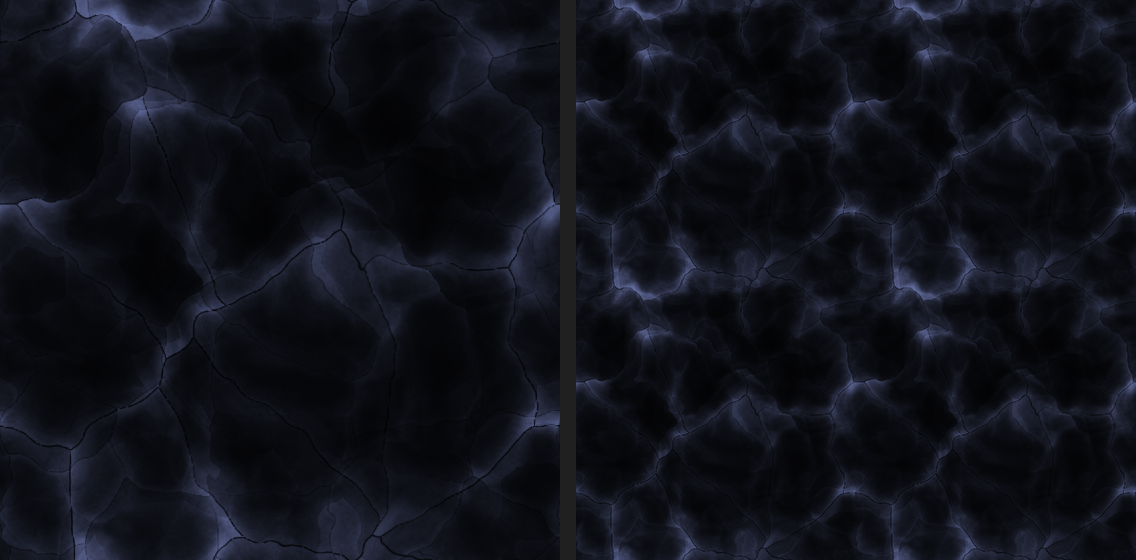
Left: one tile. Right: repeated 2 by 2.
This texture is drawn by a WebGL 2 fragment shader. Its source:

```glsl
#version 300 es
precision highp float;

uniform vec2 u_resolution;
out vec4 fragColor;

// Whole numbers of cells per canvas keep every layer seamless
const vec2 LARGE_GRID = vec2(3.0, 4.0);
const vec2 MEDIUM_GRID = vec2(5.0, 7.0);
const vec2 SMALL_GRID = vec2(10.0, 13.0);

// Reach of the rim light, in canvas units
const float LARGE_REACH = 0.042;
const float MEDIUM_REACH = 0.024;
const float SMALL_REACH = 0.013;

// Exposure weights: light is the exponential of their sum
const float BASE_LIGHT = 0.0265;
const float LARGE_GLOW = 1.10;
const float MEDIUM_GLOW = 0.42;
const float SMALL_GLOW = 0.20;
const float MOOD = 1.55;
const float CLOUD = 1.8;
const float WRINKLE = 1.5;
const float GRAIN = 0.16;

const float CRACK_WIDTH = 0.0029;
const float CRACK_DEPTH = 0.75;
const float WARP_BROAD = 0.15;
const float WARP_FINE = 0.036;
const float ROLL_OFF = 1.8;
const vec3 TINT = vec3(0.62, 0.685, 1.0);

// Exact wrap of whole numbers, safe against rounding at the seam
vec2 wrap(vec2 cell, vec2 period) {
    return floor(cell - period * floor((cell + 0.5) / period) + 0.5);
}

float hash(vec2 p) {
    return fract(sin(dot(p, vec2(127.1, 311.7))) * 43758.5453);
}

vec2 hash2(vec2 p) {
    return vec2(hash(p), hash(p + vec2(37.2, 17.9)));
}

// Value noise that wraps after a whole number of lattice steps
float noise(vec2 uv, float period, float seed) {
    vec2 p = uv * period;
    vec2 i = floor(p);
    vec2 f = p - i;
    f = f * f * f * (f * (f * 6.0 - 15.0) + 10.0);
    vec2 a = wrap(i, vec2(period)) + seed;
    vec2 b = wrap(i + 1.0, vec2(period)) + seed;
    return mix(mix(hash(a), hash(vec2(b.x, a.y)), f.x),
               mix(hash(vec2(a.x, b.y)), hash(b), f.x), f.y);
}

// Layered noise, centred on zero
float fbm(vec2 uv, float period, float seed, int octaves) {
    float sum = 0.0;
    float weight = 0.5;
    for (int octave = 0; octave < octaves; octave++) {
        sum += weight * (noise(uv, period, seed) - 0.5);
        period *= 2.0;
        seed += 13.0;
        weight *= 0.5;
    }
    return sum;
}

vec2 warp(vec2 uv, float period, float seed) {
    return vec2(fbm(uv, period, seed, 3), fbm(uv, period, seed + 71.0, 3));
}

// Offset from uv to the scattered centre of a cell
vec2 toCentre(vec2 uv, vec2 cell, vec2 grid, float seed) {
    vec2 jitter = 0.1 + 0.8 * hash2(wrap(cell, grid) + seed);
    return (cell + jitter) / grid - uv;
}

// x: distance to the border, y: rim light piled up at junctions, z: cell value
vec3 cells(vec2 uv, vec2 grid, float reach, float seed) {
    vec2 base = floor(uv * grid);
    vec2 nearest = vec2(9.0);
    vec2 home = base;
    for (int y = -2; y <= 2; y++) {
        for (int x = -2; x <= 2; x++) {
            vec2 cell = base + vec2(x, y);
            vec2 offset = toCentre(uv, cell, grid, seed);
            if (dot(offset, offset) < dot(nearest, nearest)) {
                nearest = offset;
                home = cell;
            }
        }
    }
    float border = 1.0;
    float glow = 0.0;
    for (int y = -2; y <= 2; y++) {
        for (int x = -2; x <= 2; x++) {
            if (x == 0 && y == 0) continue;
            vec2 offset = toCentre(uv, home + vec2(x, y), grid, seed);
            float edge = dot(0.5 * (offset + nearest), normalize(offset - nearest));
            border = min(border, edge);
            glow += exp(-edge / reach);
        }
    }
    return vec3(border, glow / (1.0 + 0.06 * glow * glow), hash(wrap(home, grid) + seed + 5.0));
}

// Dark line of even width, corrected for the stretch of the warp
float crack(float border, float width, float depth) {
    float slope = length(vec2(dFdx(border), dFdy(border))) * u_resolution.y;
    float soft = max(width, 1.2 / u_resolution.y);
    return 1.0 - depth * (1.0 - smoothstep(0.1 * soft, soft, border / clamp(slope, 0.5, 2.5)));
}

void main() {
    vec2 uv = gl_FragCoord.xy / u_resolution;

    // Bend the borders into rounded, ragged lobes
    vec2 bent = uv + WARP_BROAD * warp(uv, 5.0, 3.0) + WARP_FINE * warp(uv, 14.0, 41.0);
    vec2 creased = bent + WARP_FINE * warp(uv, 9.0, 89.0);

    vec3 large = cells(bent, LARGE_GRID, LARGE_REACH, 11.0);
    vec3 medium = cells(creased, MEDIUM_GRID, MEDIUM_REACH, 29.0);
    vec3 small = cells(creased, SMALL_GRID, SMALL_REACH, 53.0);

    // Gather the light in exponent space; some rims stay dim
    float mood = noise(uv, 3.0, 7.0) * 0.7 + noise(uv, 6.0, 19.0) * 0.3 - 0.5;
    float cloud = fbm(creased, 8.0, 61.0, 5);
    float wrinkle = abs(fbm(creased, 11.0, 97.0, 4)) - 0.1;
    float grain = noise(uv, 190.0, 23.0) - 0.5;
    float rim = mix(0.6, 1.3, noise(uv, 4.0, 47.0)) * mix(0.72, 1.25, large.z);
    float exposure = LARGE_GLOW * large.y * rim
                   + MEDIUM_GLOW * medium.y * mix(0.5, 1.5, medium.z)
                   + SMALL_GLOW * small.y * mix(0.3, 1.7, small.z)
                   + MOOD * mood + CLOUD * cloud + WRINKLE * wrinkle + GRAIN * grain;
    float light = BASE_LIGHT * exp(exposure);

    // Thin dark seams, fainter on the smaller cells
    float fade = smoothstep(0.25, 0.65, noise(uv, 7.0, 33.0));
    light *= crack(large.x, CRACK_WIDTH, CRACK_DEPTH * mix(0.55, 1.0, fade));
    light *= crack(medium.x, CRACK_WIDTH * 0.9, 0.35 * fade);
    light *= crack(small.x, CRACK_WIDTH * 0.8, 0.14 * fade);

    // Roll off the highlights
    light /= sqrt(1.0 + ROLL_OFF * light * light);
    fragColor = vec4(TINT * light, 1.0);
}
```
